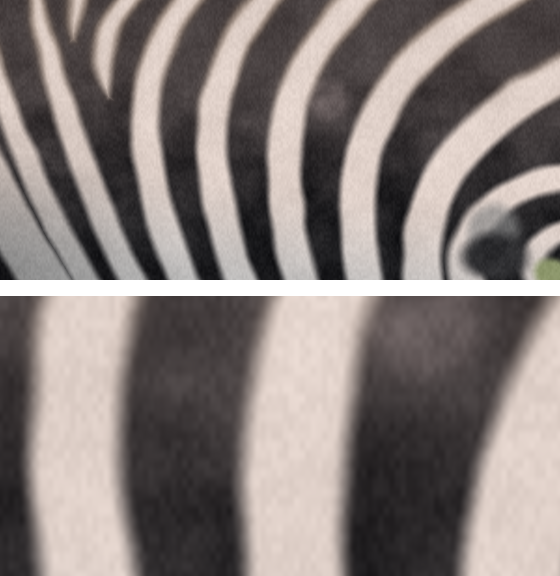
Top, the full canvas; bottom, a detail of the centre.
Give the GLSL for this texture, as a WebGL 1 fragment shader.

```glsl
precision highp float;
// Zebra hide: curved cream stripes that fan out over soft charcoal fur.
uniform vec2 u_resolution;

const vec3 CREAM = vec3(0.88, 0.82, 0.79);
const vec3 COOL_WHITE = vec3(0.74, 0.74, 0.74);
const vec3 BROWN_BLACK = vec3(0.28, 0.25, 0.25);
const vec3 DEEP_BLACK = vec3(0.10, 0.10, 0.11);
const vec3 TAN_EDGE = vec3(0.55, 0.46, 0.38);
const vec3 GRASS = vec3(0.55, 0.59, 0.42);
const float EDGE_BLUR = 0.018;
const float EDGE_WOBBLE = 0.012;
const float GRAIN = 0.05;
const vec2 FOLD_CENTER = vec2(2.08, 0.05);
const vec2 FOLD_RADII = vec2(0.42, 0.32);

float hash(vec2 p) {
  return fract(sin(dot(p, vec2(127.1, 311.7))) * 43758.5453);
}

float noise(vec2 p) {
  vec2 i = floor(p);
  vec2 f = fract(p);
  f = f * f * (3.0 - 2.0 * f);
  return mix(mix(hash(i), hash(i + vec2(1.0, 0.0)), f.x),
             mix(hash(i + vec2(0.0, 1.0)), hash(i + 1.0), f.x), f.y);
}

float fbm(vec2 p) {
  float sum = 0.0;
  float amp = 0.5;
  for (int i = 0; i < 4; i++) {
    sum += amp * noise(p);
    p = p * 2.1 + 7.3;
    amp *= 0.5;
  }
  return sum;
}

// Soft elliptical spot, 1 at its center
float blob(vec2 p, vec2 center, vec2 radii) {
  return 1.0 - smoothstep(0.6, 1.2, length((p - center) / radii));
}

// Signed distance to long stripe k; stripes bend more toward the right
float longStripe(vec2 p, float k) {
  float y = p.y;
  float fork = step(2.5, k);
  float n = max(k - 3.0, 0.0) / 4.0;
  float n4 = n * n * n * n;
  float base = 0.155 + 0.14 * k + 0.0088 * k * k - 0.055 * n4 * n * n;
  float lean = 0.6 - 0.05 * k - 0.003 * k * k;
  float bend = mix(0.15, 0.28 + 0.47 * n4 * n * n, fork);
  float flare = fork * (0.16 + 0.44 * n4);
  float x = base - lean * y + bend * y * y + flare * y * y * y * y;
  float slope = -lean + 2.0 * bend * y + 4.0 * flare * y * y * y;
  float halfWidth = 0.037 + 0.0047 * k + 0.05 * exp(-4.0 * k);
  halfWidth *= 1.0 - mix(0.5, 0.18, fork) * y * y * y;
  return abs(p.x - x) / sqrt(1.0 + slope * slope) - halfWidth;
}

// Signed distance to short stripe j, which hangs from the top to a tip
float shortStripe(vec2 p, float j) {
  vec2 tip = mix(vec2(0.262, 0.86), vec2(0.385, 0.66), j);
  float h = p.y - tip.y;
  float x = tip.x + j * h * (1.67 * h - 0.36) + (1.0 - j) * 0.1 * h;
  float halfWidth = mix(0.029, 0.037, j) * (1.0 - exp(-14.0 * max(h, 0.0)));
  return max(abs(p.x - x) * 0.92 - halfWidth, -h);
}

// Signed distance to folded stripe j, an arc in the lower right
float foldStripe(vec2 p, float j) {
  float r = length((p - FOLD_CENTER) / FOLD_RADII);
  return abs(r - mix(1.0, 0.42, j)) * 0.35 - mix(0.05, 0.036, j);
}

void main() {
  vec2 p = gl_FragCoord.xy / u_resolution.y;
  vec2 wobble = vec2(noise(p * 11.0), noise(p * 11.0 + 31.0)) - 0.5;
  vec2 q = p + EDGE_WOBBLE * wobble;

  // Union of all pale stripes
  float d = 1.0;
  for (int i = 0; i < 8; i++) d = min(d, longStripe(q, float(i)));
  for (int i = 0; i < 2; i++) {
    d = min(d, shortStripe(q, float(i)));
    d = min(d, foldStripe(q, float(i)));
  }
  float pale = 1.0 - smoothstep(-EDGE_BLUR, EDGE_BLUR, d);

  // Fur tones: warm above, cooler and deeper below
  float mottling = fbm(p * 9.0) - 0.47;
  float height = smoothstep(0.05, 0.8, p.y + 0.3 * mottling);
  vec3 dark = mix(DEEP_BLACK, BROWN_BLACK, height) + 0.12 * mottling;
  vec3 light = mix(COOL_WHITE, CREAM, smoothstep(0.0, 0.5, p.y + 0.12 * p.x));
  light *= 1.0 - 0.25 * (1.0 - smoothstep(0.0, 0.75, length(p)));
  light += 0.08 * mottling;

  // Worn patch between two middle stripes
  float patchMask = blob(p, vec2(1.17, 0.64), vec2(0.09, 0.08));
  dark += patchMask * (0.05 + 0.25 * max(mottling, 0.0)) * vec3(1.0, 0.88, 0.87);

  vec3 color = mix(dark, light, pale);
  float rim = exp(-pow(d / EDGE_BLUR, 2.0)) * smoothstep(0.4, 1.0, p.y);
  color = mix(color, TAN_EDGE, 0.35 * rim);

  // Shaded fold and the grass behind it
  color = mix(color, vec3(0.52), 0.7 * blob(q, vec2(1.76, 0.17), vec2(0.10, 0.11)));
  color = mix(color, dark + 0.08, blob(q, vec2(1.77, 0.08), vec2(0.13, 0.09)));
  color = mix(color, GRASS, blob(q, vec2(1.97, 0.02), vec2(0.07, 0.06)));

  // Fine hair grain
  color += GRAIN * (noise(p * vec2(150.0, 90.0)) - 0.5);
  gl_FragColor = vec4(clamp(color, 0.0, 1.0), 1.0);
}
```
